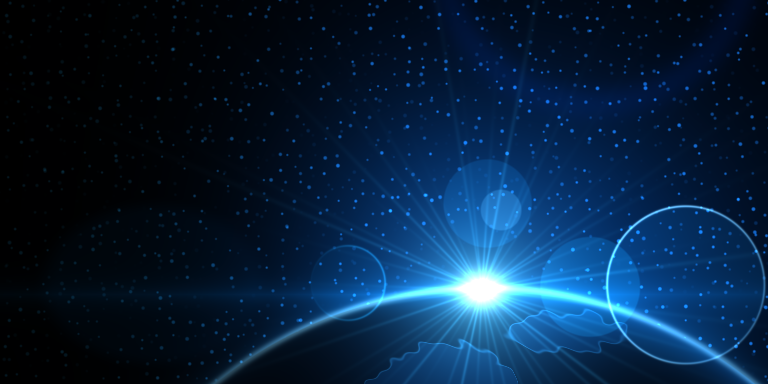
Write a WebGL 2 fragment shader that draws this background.

```glsl
#version 300 es
precision highp float;

uniform vec2 u_resolution;
out vec4 fragColor;

float hash(vec2 p) {
    p = fract(p * vec2(127.31, 311.73));
    p += dot(p, p + 34.23);
    return fract(p.x * p.y);
}

float gauss(float x, float width) {
    return exp(-x * x / (width * width));
}

float disc(vec2 p, vec2 center, float radius, float soft) {
    return 1.0 - smoothstep(-soft, soft, length(p - center) - radius);
}

// One jittered dot per grid cell
float stars(vec2 p, float cell, float soft) {
    vec2 id = floor(p / cell);
    vec2 jitter = 0.2 + 0.6 * vec2(hash(id + 3.1), hash(id + 17.7));
    float dist = length(p - (id + jitter) * cell);
    float radius = mix(0.0022, 0.0048, hash(id + 41.3));
    float level = smoothstep(0.25, 1.0, hash(id + 59.9));
    return level * (1.0 - smoothstep(radius - soft, radius + soft, dist));
}

// Thin beams at scattered angles
float beams(vec2 q) {
    float sum = 0.0;
    for (int i = 0; i < 44; i++) {
        float k = float(i);
        float angle = (k + hash(vec2(k, 2.3))) * 6.28318 / 44.0;
        vec2 dir = vec2(cos(angle), sin(angle));
        float along = dot(q, dir);
        float across = q.x * dir.y - q.y * dir.x;
        float decay = mix(2.2, 9.0, hash(vec2(k, 8.7)));
        sum += step(0.0, along) * gauss(across, 0.0025 + 0.007 * along)
             * exp(-max(along, 0.0) * decay) * mix(0.3, 1.0, hash(vec2(k, 5.1)));
    }
    return sum;
}

// Positive inside the land masses
float land(vec2 p) {
    float wobble = 0.008 * sin(p.x * 47.0 + 2.0 * sin(p.y * 60.0))
                 + 0.004 * sin(p.x * 113.0 + p.y * 90.0);
    float south = 0.108 - 2.6 * pow(abs(p.x - 1.16), 2.0) - p.y
                - 0.1 * smoothstep(1.33, 1.39, p.x);
    vec2 e = (p - vec2(1.48, 0.135)) / vec2(0.14, 0.05);
    float east = (1.0 - length(e)) * 0.05;
    return max(south, east) + wobble;
}

void main() {
    vec2 p = gl_FragCoord.xy / u_resolution.y;
    p.x += 1.0 - 0.5 * u_resolution.x / u_resolution.y;
    float px = 1.0 / u_resolution.y;
    vec2 q = p - vec2(1.255, 0.245);
    float s = length(q);
    float limb = length(p - vec2(1.263, -0.864)) - 1.114;
    float sky = smoothstep(-px, px, limb);

    // Sky glow, wider on the right
    float spread = length(q * vec2(q.x < 0.0 ? 1.1 : 0.85, 1.0));
    vec3 color = vec3(0.0, 0.006, 0.018) * smoothstep(-0.2, 1.2, p.x);
    color += vec3(0.008, 0.21, 0.47) * exp(-spread * spread * 4.0);
    color += vec3(0.0, 0.025, 0.075) * exp(-spread * 1.3) * smoothstep(0.2, 1.2, p.x);

    // Star field
    float field = stars(p, 0.036, px) + stars(p + vec2(0.37, 0.61), 0.047, px);
    vec3 starColor = mix(vec3(0.05, 0.25, 0.35), vec3(0.09, 0.43, 0.82), smoothstep(0.2, 1.1, p.x));
    color += starColor * field * mix(0.4, 0.85, smoothstep(0.0, 0.9, p.x)) * smoothstep(0.08, 0.3, s);

    // Planet surface with coastlines
    vec3 ground = vec3(0.0, 0.012, 0.035);
    ground += vec3(0.01, 0.19, 0.42) * exp(-dot(q, q) * 9.0);
    ground += vec3(0.02, 0.18, 0.36) * exp(limb * 14.0) * smoothstep(0.95, 1.6, p.x);
    float coast = land(p);
    ground += vec3(0.01, 0.07, 0.14) * smoothstep(-px, px, coast) * exp(-s);
    ground += vec3(0.08, 0.25, 0.36) * gauss(coast, 0.0025) * exp(-s * 2.0);
    color = mix(ground, color, sky);

    // Atmosphere rim
    float rimLight = 0.28 + 0.72 * gauss(q.x, 0.45) + 0.15 * smoothstep(0.1, 0.5, q.x);
    color += vec3(0.42, 0.62, 0.68) * rimLight * gauss(limb, 0.010);
    color += vec3(0.04, 0.20, 0.32) * rimLight * exp(-abs(limb) * 28.0) * mix(0.5, 1.0, sky);

    // Beams, horizontal streak and sun
    color += vec3(0.16, 0.48, 0.60) * beams(q) * 0.55;
    color += vec3(0.01, 0.17, 0.31) * exp(-abs(q.y + 0.012) * 35.0) * exp(-abs(q.x) * 1.5);
    color += vec3(0.38, 0.60, 0.46) * exp(-s * 9.0);
    color += vec3(1.0, 0.86, 0.72) * gauss(length(q * vec2(0.75, 1.0)), 0.042);

    // Lens discs
    color += vec3(0.01, 0.07, 0.11) * disc(p, vec2(1.27, 0.47), 0.115, 0.003);
    color += vec3(0.07, 0.12, 0.14) * disc(p, vec2(1.305, 0.453), 0.053, 0.003);
    color += vec3(0.01, 0.10, 0.14) * disc(p, vec2(1.537, 0.253), 0.130, 0.003);

    // Lens rings
    vec2 b = p - vec2(1.786, 0.258);
    float edge = length(b) - 0.205;
    float lit = 0.55 + 0.45 * dot(normalize(b + 1e-5), vec2(-0.8, 0.6));
    color += vec3(0.01, 0.07, 0.12) * (1.0 - smoothstep(-px, px, edge));
    color += vec3(0.42, 0.66, 0.78) * gauss(edge, 0.0032) * (0.3 + 0.7 * lit);
    float small = length(p - vec2(0.906, 0.263)) - 0.097;
    color += vec3(0.0, 0.03, 0.05) * (1.0 - smoothstep(-px, px, small));
    color += vec3(0.04, 0.24, 0.34) * gauss(small, 0.003) * smoothstep(0.78, 1.0, p.x);

    // Broad faint halos
    color += vec3(0.0, 0.025, 0.09) * gauss(length(p - vec2(1.55, 1.13)) - 0.40, 0.045);
    float oval = length((p - vec2(0.40, 0.26)) / vec2(0.29, 0.21));
    color += vec3(0.0, 0.018, 0.035) * (1.0 - smoothstep(0.85, 1.1, oval));

    fragColor = vec4(clamp(color, 0.0, 1.0), 1.0);
}
```
